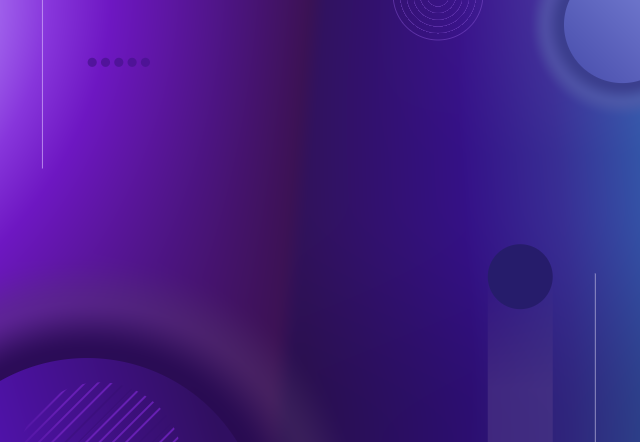
Give the GLSL for this background, as a WebGL 1 fragment shader.

```glsl
precision highp float;

uniform vec2 u_resolution;

#define HILL_CENTER vec2(0.197, -0.209)
#define HILL_RADIUS 0.399
#define MOON_CENTER vec2(1.408, 0.944)
#define MOON_RADIUS 0.132
#define PIN_CENTER vec2(1.177, 0.374)
#define PIN_RADIUS 0.0735
#define RINGS_CENTER vec2(0.991, 1.011)
#define RING_GAP 0.0151
#define STRIPE_GAP 0.0301
#define STRIPE_GROUP 0.1673
#define HAIRLINE 0.001

// Linear 0..1 ramp between a and b
float ramp(float a, float b, float x) {
  return clamp((x - a) / (b - a), 0.0, 1.0);
}

// Antialiased coverage of a signed distance
float cover(float dist) {
  return clamp(0.5 - dist * u_resolution.y, 0.0, 1.0);
}

float disc(vec2 p, vec2 center, float radius) {
  return cover(length(p - center) - radius);
}

float verticalLine(vec2 p, float x, float bottom, float top) {
  float dist = max(abs(p.x - x) - HAIRLINE, max(bottom - p.y, p.y - top));
  return cover(dist);
}

// Violet sweep on the left, blue sweep on the right, dark seam between
vec3 backdrop(vec2 p, float aspect) {
  float depth = 1.0 - p.y;
  float seam = 0.70 - 0.09 * depth;

  float u = clamp(p.x / seam, 0.0, 1.0);
  u += 0.62 * smoothstep(0.0, 1.0, depth) * (1.0 - u);
  vec3 left = mix(vec3(0.62, 0.37, 0.92), vec3(0.53, 0.21, 0.86), ramp(0.0, 0.16, u));
  left = mix(left, vec3(0.43, 0.09, 0.76), ramp(0.16, 0.36, u));
  left = mix(left, vec3(0.30, 0.08, 0.51), ramp(0.36, 0.74, u));
  left = mix(left, vec3(0.235, 0.07, 0.33), ramp(0.74, 1.0, u));

  float v = (p.x - seam) / (aspect - seam);
  v -= 0.08 * smoothstep(0.1, 0.9, depth);
  vec3 right = mix(vec3(0.19, 0.07, 0.36), vec3(0.205, 0.065, 0.53), ramp(0.0, 0.48, v));
  right = mix(right, vec3(0.22, 0.18, 0.58), ramp(0.46, 0.74, v));
  right = mix(right, vec3(0.20, 0.34, 0.66), ramp(0.74, 1.0, v));
  right += vec3(0.06, 0.03, 0.04) * ramp(0.35, 0.0, depth) * ramp(0.2, 0.8, v);
  right *= 1.0 - 0.16 * smoothstep(0.45, 1.0, depth);

  return mix(left, right, smoothstep(-0.015, 0.045, p.x - seam));
}

// Soft halo with a shadow hugging the disc it surrounds
vec3 halo(vec3 color, float dist, float inner, float outer, vec4 glow, vec4 shadow) {
  float t = (dist - inner) / (outer - inner);
  color = mix(color, glow.rgb, glow.a * smoothstep(1.02, 0.5, t));
  return mix(color, shadow.rgb, shadow.a * smoothstep(0.55, 0.05, t));
}

// Diagonal stripes in groups of four, darker ones filling the gaps
vec3 stripes(vec3 color, vec2 p) {
  float across = mod(p.x - p.y - 0.0132, STRIPE_GROUP);
  float index = floor(across / STRIPE_GAP);
  float dist = abs(across - (index + 0.5) * STRIPE_GAP) * 0.7071 - 0.0022;
  float mask = cover(dist) * disc(p, vec2(0.226, -0.053), 0.188);
  bool bright = index < 4.0;
  vec3 tint = bright ? vec3(0.43, 0.13, 0.74) : vec3(0.20, 0.05, 0.43);
  float fade = bright ? ramp(0.02, 0.14, p.x) : 0.4;
  return mix(color, tint, mask * fade * 0.85);
}

void main() {
  vec2 p = gl_FragCoord.xy / u_resolution.y;
  float aspect = u_resolution.x / u_resolution.y;
  vec3 color = backdrop(p, aspect);

  // Large lower disc with its halo and stripes
  color = halo(color, length(p - HILL_CENTER), HILL_RADIUS, 0.635,
               vec4(0.34, 0.23, 0.45, 0.36), vec4(0.14, 0.03, 0.31, 0.85));
  vec3 hill = mix(vec3(0.31, 0.07, 0.66), vec3(0.19, 0.06, 0.38), ramp(0.0, 0.5, p.x + 0.3 * p.y));
  hill = stripes(hill, p);
  color = mix(color, hill, disc(p, HILL_CENTER, HILL_RADIUS));

  // Upper corner disc
  color = halo(color, length(p - MOON_CENTER), MOON_RADIUS, 0.212,
               vec4(0.33, 0.36, 0.66, 0.65), vec4(0.22, 0.23, 0.54, 0.85));
  vec3 moon = mix(vec3(0.29, 0.31, 0.68), vec3(0.42, 0.45, 0.79), ramp(2.12, 2.44, p.x + p.y));
  color = mix(color, moon, disc(p, MOON_CENTER, MOON_RADIUS));

  // Round pin over a fading column
  float column = cover(abs(p.x - PIN_CENTER.x) - PIN_RADIUS);
  column *= ramp(PIN_CENTER.y, 0.12, p.y);
  color = mix(color, vec3(0.31, 0.22, 0.53), 0.55 * column);
  color = mix(color, vec3(0.15, 0.11, 0.42), disc(p, PIN_CENTER, PIN_RADIUS));

  // Concentric rings
  float radius = length(p - RINGS_CENTER);
  float ringIndex = clamp(floor(radius / RING_GAP + 0.25), 1.0, 6.0);
  float ring = abs(radius - (ringIndex + 0.72) * RING_GAP) - HAIRLINE;
  color = mix(color, vec3(0.50, 0.30, 0.80), 0.55 * cover(ring));

  // Row of dots
  for (int i = 0; i < 5; i++) {
    vec2 dot_center = vec2(0.2086 + 0.0301 * float(i), 0.859);
    color = mix(color, vec3(0.28, 0.07, 0.56), 0.75 * disc(p, dot_center, 0.0103));
  }

  // Hairlines
  color = mix(color, vec3(0.82, 0.68, 0.98), 0.8 * verticalLine(p, 0.0959, 0.619, 1.1));
  color = mix(color, vec3(0.72, 0.70, 0.86), 0.8 * verticalLine(p, 1.3468, -0.1, 0.381));

  gl_FragColor = vec4(color, 1.0);
}
```
